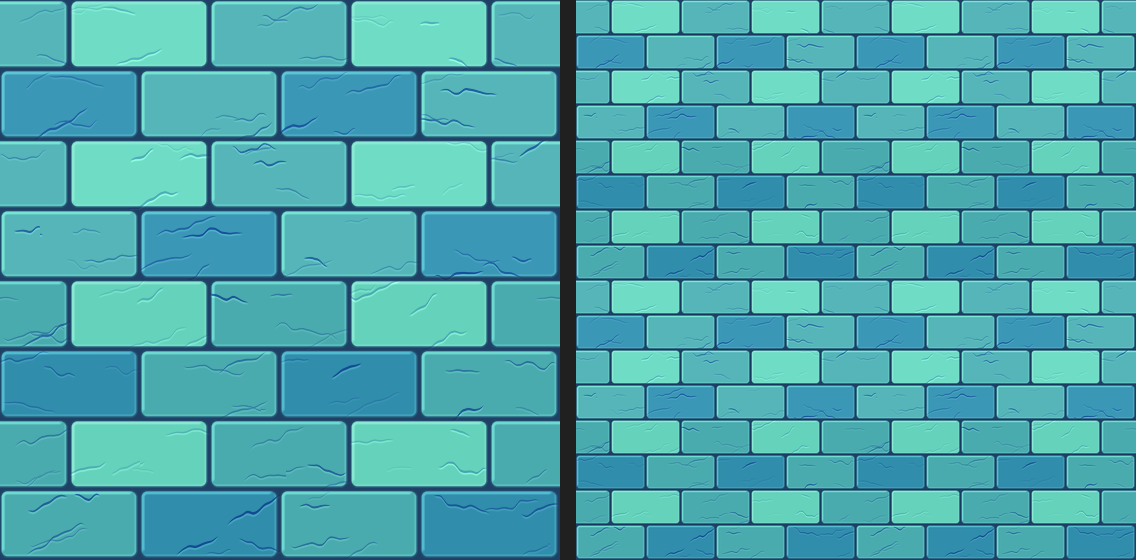
Left: one tile. Right: repeated 2 by 2.
Give the GLSL for this texture, as a WebGL 1 fragment shader.

```glsl
precision highp float;

// Running-bond wall of glazed bricks, 4 across and 8 down, in three sea tones.
// Each brick is a rounded box with a lit rim; embossed cracks are bent lines
// seeded by the wrapped brick index, so the wall tiles without a seam.

uniform vec2 u_resolution;

const vec2 GRID = vec2(4.0, 8.0);
const vec2 BRICK_CENTRE = vec2(0.985, 0.483);
const vec2 BRICK_HALF = vec2(0.963, 0.464);
const float CORNER = 0.085;
const int CRACKS = 4;

const vec3 MINT = vec3(0.415, 0.840, 0.750);
const vec3 TEAL = vec3(0.310, 0.688, 0.700);
const vec3 BLUE = vec3(0.208, 0.570, 0.690);
const vec3 MORTAR = vec3(0.120, 0.250, 0.395);
const vec3 SHADE = vec3(0.150, 0.370, 0.480);
const vec3 GLOSS = vec3(0.550, 0.920, 0.840);

float hash(vec3 p) {
  return fract(sin(dot(p, vec3(12.99, 78.23, 37.72))) * 4375.85);
}

float roundedBox(vec2 p, vec2 halfSize, float radius) {
  vec2 q = abs(p) - halfSize + radius;
  return length(max(q, 0.0)) + min(max(q.x, q.y), 0.0) - radius;
}

// Coverage of the region where d is negative
float fill(float d, float aa) {
  return clamp(0.5 - d / aa, 0.0, 1.0);
}

// Jagged bend along a crack, with a finer ripple
float bend(float t, vec3 seed) {
  float k = floor(t);
  float a = hash(seed + vec3(0.0, 0.0, k * 0.37));
  float b = hash(seed + vec3(0.0, 0.0, k * 0.37 + 0.37));
  return mix(a, b, smoothstep(0.1, 0.9, t - k)) - 0.5 + 0.06 * sin(t * 5.0);
}

// One crack: x is the dark groove, y is the lit lip beneath it
vec2 crack(vec2 p, vec3 seed, float aa) {
  float side = hash(seed + 1.3);
  float depth = 0.08 + 0.26 * hash(seed + 2.1);
  vec2 centre = vec2(0.1 + 1.75 * hash(seed + 3.7), side < 0.5 ? depth : 1.0 - depth);
  float slope = mix(-0.6, 0.3, hash(seed + 4.9));
  float reach = mix(0.14, 0.48, hash(seed + 5.3));
  float strength = mix(0.25, 1.0, hash(seed + 6.1));

  vec2 q = p - centre;
  float along = q.x / reach;
  float taper = max(1.0 - along * along, 0.0);
  float s = (q.y - slope * q.x - 0.11 * bend(q.x * 6.0 + 9.0, seed)) / sqrt(1.0 + slope * slope);
  float width = 0.005 + 0.011 * taper * strength;
  float soft = max(aa, 0.012);
  float groove = 1.0 - smoothstep(width - soft * 0.5, width + soft * 0.5, abs(s));
  float lip = 1.0 - smoothstep(0.0, 0.022, abs(s - width - 0.014));
  return vec2(groove, lip) * strength * smoothstep(0.0, 0.35, taper);
}

// Odd rows alternate blue and teal, stepping sideways; even rows mint and teal
vec3 faceColour(vec2 id) {
  float evenRow = 1.0 - mod(id.y, 2.0);
  float step2 = floor(id.y * 0.5) * (1.0 - evenRow);
  float accent = 1.0 - mod(id.x + step2, 2.0);
  vec3 tone = mix(TEAL, mix(BLUE, MINT, evenRow), accent);
  return tone + (id.y < 4.0 ? 0.022 : -0.018);
}

void main() {
  vec2 uv = gl_FragCoord.xy / u_resolution;
  vec2 p = vec2(uv.x, 1.0 - uv.y) * GRID;
  float aa = 1.2 * GRID.y / u_resolution.y;

  // Brick index and position inside its cell, 2 wide by 1 high
  float row = floor(p.y);
  p.x -= 0.5 * (1.0 - mod(row, 2.0));
  vec2 id = vec2(mod(floor(p.x), GRID.x), row);
  vec2 local = fract(p) * vec2(2.0, 1.0);

  // Distance to the brick and how far its edge faces the upper left
  vec2 box = local - BRICK_CENTRE;
  float d = roundedBox(box, BRICK_HALF, CORNER);
  float lit = clamp((d - roundedBox(box + 0.025, BRICK_HALF, CORNER)) / 0.025, -1.0, 1.0);
  float bright = max(lit, 0.0);
  float dim = max(-lit, 0.0);

  // Face with a wide bright rim above and left, a thin faint one opposite
  vec3 face = faceColour(id);
  vec3 gloss = min(face + vec3(0.15, 0.20, 0.15), GLOSS);
  float rim = 1.0 - smoothstep(0.032, 0.055, -d);
  float thinRim = 1.0 - smoothstep(0.018, 0.038, -d);
  vec3 brick = mix(face, gloss, max(0.9 * bright * rim, 0.4 * dim * thinRim));

  // Mortar with a soft lower shade
  float shade = (0.35 + 0.65 * dim) * (1.0 - smoothstep(0.008, 0.034, d));
  float inside = fill(d, aa);
  vec3 colour = mix(mix(MORTAR, SHADE, shade), brick, inside);

  // Cracks, fainter on the pale bricks and in the joints
  vec2 marks = vec2(0.0);
  for (int i = 0; i < CRACKS; i++) {
    marks = max(marks, crack(local, vec3(id, float(i) * 7.0), aa));
  }
  float pale = smoothstep(0.36, 0.40, face.r);
  marks *= mix(0.3, 1.0, inside);
  colour += vec3(0.13, 0.15, 0.12) * marks.y * mix(0.75, 1.0, pale);
  colour = mix(colour, colour * vec3(0.28, 0.44, 0.84), marks.x * mix(0.9, 0.42, pale));

  gl_FragColor = vec4(colour, 1.0);
}
```
